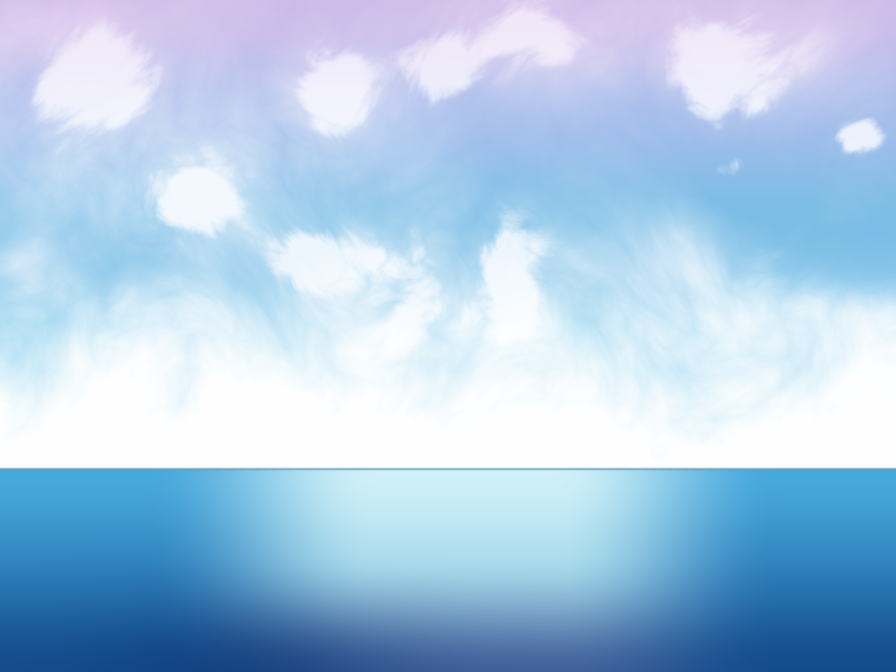
A Shadertoy shader for this background:

```glsl
// A pastel cloudy sky fading to white haze above a smooth, glowing blue sea.
// Clouds are billowing cellular noise shaped by soft ellipses; the sea blends
// a dark flank gradient with a pale central gradient.

const float HORIZON = 0.302;
const float LINE_WIDTH = 0.0018;
const float CLOUD_SCALE = 5.0;
const float CLOUD_CONTRAST = 2.3;
const float CLOUD_MEAN = 0.54;
const float VEIL_STRENGTH = 0.62;
const float PUFF_STRENGTH = 0.85;

const vec3 SKY_LOW = vec3(0.66, 0.86, 0.95);
const vec3 SKY_MID = vec3(0.48, 0.74, 0.90);
const vec3 SKY_HIGH = vec3(0.65, 0.74, 0.92);
const vec3 SKY_TOP = vec3(0.80, 0.73, 0.91);
const vec3 CLOUD_WHITE = vec3(0.975, 0.985, 1.0);
const vec3 CLOUD_LILAC = vec3(0.93, 0.86, 0.96);
const vec3 HAZE = vec3(0.995, 0.998, 1.0);

const vec3 FLANK_TOP = vec3(0.28, 0.66, 0.86);
const vec3 FLANK_MID = vec3(0.18, 0.50, 0.74);
const vec3 FLANK_BOTTOM = vec3(0.08, 0.30, 0.55);
const vec3 GLOW_TOP = vec3(0.81, 0.94, 0.97);
const vec3 GLOW_MID = vec3(0.65, 0.85, 0.92);
const vec3 GLOW_BOTTOM = vec3(0.25, 0.37, 0.60);
const vec3 DEEP_BLUE = vec3(0.05, 0.21, 0.46);
const vec3 LINE_COLOR = vec3(0.36, 0.58, 0.70);

// Soft ellipses: centre xy, radius zw, as fractions of the canvas
const int COUNT = 11;
const vec4 VEILS[COUNT] = vec4[COUNT](
    vec4(0.13, 0.80, 0.15, 0.16), vec4(0.22, 0.67, 0.09, 0.10),
    vec4(0.48, 0.57, 0.16, 0.13), vec4(0.36, 0.84, 0.10, 0.10),
    vec4(0.62, 0.95, 0.14, 0.08), vec4(0.84, 0.92, 0.14, 0.08),
    vec4(0.05, 0.95, 0.12, 0.06), vec4(0.73, 0.61, 0.08, 0.08),
    vec4(0.20, 0.52, 0.10, 0.06), vec4(0.90, 0.52, 0.14, 0.05),
    vec4(0.04, 0.60, 0.05, 0.05));
const vec4 PUFFS[COUNT] = vec4[COUNT](
    vec4(0.10, 0.86, 0.09, 0.09), vec4(0.20, 0.69, 0.06, 0.07),
    vec4(0.37, 0.85, 0.04, 0.07), vec4(0.49, 0.90, 0.04, 0.05),
    vec4(0.60, 0.96, 0.06, 0.05), vec4(0.80, 0.89, 0.07, 0.08),
    vec4(0.82, 0.75, 0.05, 0.025), vec4(0.96, 0.80, 0.03, 0.03),
    vec4(0.465, 0.55, 0.04, 0.09), vec4(0.56, 0.59, 0.04, 0.09),
    vec4(0.35, 0.61, 0.05, 0.045));

vec2 hash2(vec2 cell) {
    vec3 q = fract(cell.xyx * vec3(0.1031, 0.1030, 0.0973));
    q += dot(q, q.yzx + 33.33);
    return fract((q.xx + q.yz) * q.zy);
}

// Distance to the nearest scattered feature point
float cellular(vec2 p) {
    vec2 cell = floor(p), local = fract(p);
    float nearest = 4.0;
    for (int y = -1; y <= 1; y++)
        for (int x = -1; x <= 1; x++) {
            vec2 offset = vec2(x, y);
            vec2 d = offset + hash2(cell + offset) - local;
            nearest = min(nearest, dot(d, d));
        }
    return sqrt(nearest);
}

// Sine-warped octaves of rounded cells
float billows(vec2 p) {
    float sum = 0.0, weight = 0.5, total = 0.0;
    p += 0.22 * sin(p.yx * vec2(1.9, 2.3) + vec2(0.4, 1.7));
    for (int i = 0; i < 6; i++) {
        sum += weight * (1.0 - cellular(p));
        total += weight;
        p = mat2(1.62, 1.24, -1.24, 1.62) * p + 7.3;
        p += 0.15 * sin(p.yx * 2.7);
        weight *= 0.56;
    }
    return sum / total;
}

// Union of soft ellipses
float coverage(vec2 uv, vec4 shapes[COUNT]) {
    float clear = 1.0;
    for (int i = 0; i < COUNT; i++) {
        vec2 d = (uv - shapes[i].xy) / shapes[i].zw;
        clear *= 1.0 - 0.9 * exp(-dot(d, d));
    }
    return 1.0 - clear;
}

vec3 skyColor(vec2 uv, float aspect) {
    float h = (uv.y - HORIZON) / (1.0 - HORIZON);
    float detail = billows(vec2(uv.x * aspect, uv.y) * CLOUD_SCALE) - CLOUD_MEAN;
    vec3 color = mix(SKY_LOW, SKY_MID, smoothstep(0.25, 0.52, h));
    color = mix(color, SKY_HIGH, smoothstep(0.52, 0.78, h));
    color = mix(color, SKY_TOP, smoothstep(0.75, 1.0, h));
    vec3 cloudColor = mix(CLOUD_WHITE, CLOUD_LILAC, smoothstep(0.65, 1.0, h));

    // Broad veils, crisp puffs, then the haze near the horizon
    float veil = clamp(coverage(uv, VEILS) * (1.0 + 1.5 * detail) + 0.4 * detail, 0.0, 1.0);
    float puff = smoothstep(0.35, 0.85, coverage(uv, PUFFS) + CLOUD_CONTRAST * detail);
    puff *= smoothstep(0.1, 0.5, coverage(uv, PUFFS) + 0.2 * veil);
    color = mix(color, cloudColor, VEIL_STRENGTH * veil);
    color = mix(color, mix(CLOUD_WHITE, cloudColor, 0.5), PUFF_STRENGTH * puff);
    float haze = 1.0 - smoothstep(0.10, 0.44, h - 0.35 * detail);
    return mix(color, HAZE, haze);
}

vec3 seaColor(vec2 uv) {
    float depth = 1.0 - uv.y / HORIZON;
    vec3 flank = mix(FLANK_TOP, FLANK_MID, smoothstep(0.0, 0.6, depth));
    flank = mix(flank, FLANK_BOTTOM, smoothstep(0.4, 1.0, depth));
    vec3 center = mix(GLOW_TOP, GLOW_MID, smoothstep(0.0, 0.6, depth));
    center = mix(center, GLOW_BOTTOM, smoothstep(0.42, 1.05, depth));
    float glow = smoothstep(0.16, 0.42, uv.x) * (1.0 - smoothstep(0.62, 0.87, uv.x));
    vec2 d = (uv - vec2(0.29, -0.02)) / vec2(0.16, 0.10);
    return mix(mix(flank, center, glow), DEEP_BLUE, 0.6 * exp(-dot(d, d)));
}

void mainImage(out vec4 fragColor, in vec2 fragCoord) {
    vec2 uv = fragCoord / iResolution.xy;
    float edge = 1.0 / iResolution.y;
    float above = smoothstep(-edge, edge, uv.y - HORIZON);
    vec3 color = mix(seaColor(uv), skyColor(uv, iResolution.x / iResolution.y), above);
    float line = 1.0 - smoothstep(0.0, LINE_WIDTH + edge, abs(uv.y - HORIZON));
    fragColor = vec4(mix(color, LINE_COLOR, 0.7 * line), 1.0);
}
```
